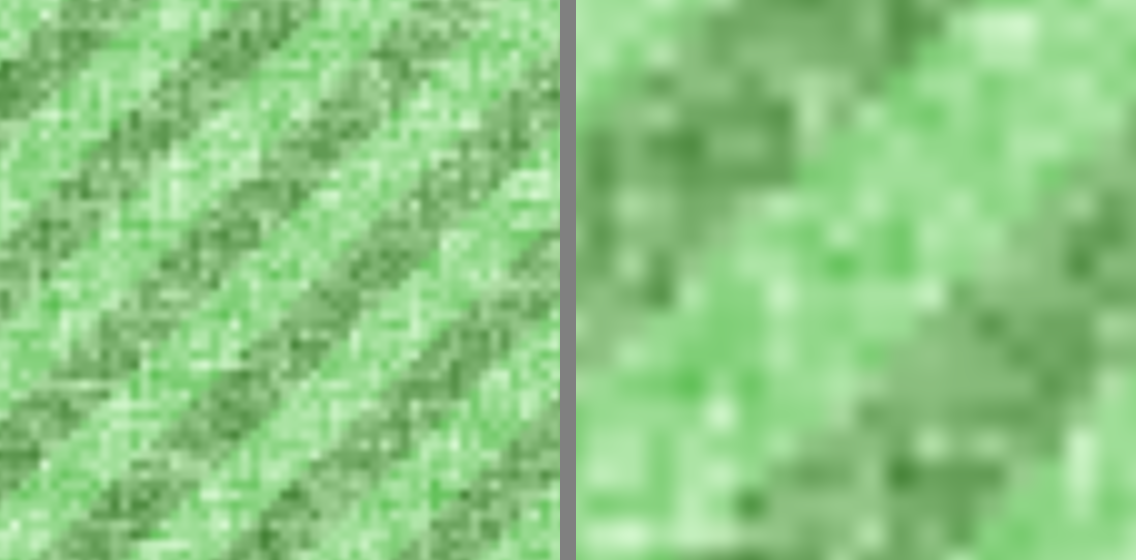
Left: the whole. Right: its middle third, enlarged.
Give the GLSL for this pattern, as a Shadertoy shader.

```glsl
// Diagonal stripes in two greens, with a soft grain of crossing threads.
#define CELLS 56.0            // grain cells across the canvas
#define THREAD_LENGTH 4.0     // cells along a thread between tone changes
#define STRIPE_PERIOD 0.317   // distance between stripes, measured along x
#define STRIPE_SHIFT -0.015   // x - y at the middle of a light stripe
#define DARK_SHARE 0.48       // part of each period that is dark
#define EDGE_SOFTNESS 0.012   // half width of a stripe edge, along x
#define DARK_LOW vec3(0.345, 0.575, 0.290)
#define DARK_HIGH vec3(0.660, 0.845, 0.615)
#define LIGHT_LOW vec3(0.455, 0.790, 0.420)
#define LIGHT_HIGH vec3(0.760, 0.935, 0.735)

float hash(vec2 p) {
    vec3 q = fract(p.xyx * vec3(0.1031, 0.1030, 0.0973));
    q += dot(q, q.yzx + 33.33);
    return fract((q.x + q.y) * q.z);
}

// Tone of one thread, changing slowly along its length
float thread(float along, float index) {
    float start = hash(vec2(index, 91.0));
    float t = along / THREAD_LENGTH + start;
    float knot = floor(t);
    return mix(hash(vec2(knot, index)), hash(vec2(knot + 1.0, index)), t - knot);
}

// Grain of one cell: a speck plus the row and column threads through it
float cellTone(vec2 cell) {
    float speck = hash(cell + 17.0) - 0.5;
    float row = thread(cell.x, cell.y + 200.0) - 0.5;
    float column = thread(cell.y, cell.x + 400.0) - 0.5;
    return 0.5 + 0.72 * speck + 0.58 * (row + column);
}

// 1 inside a dark stripe, 0 inside a light one
float darkStripe(vec2 p) {
    float phase = (p.x - p.y - STRIPE_SHIFT) / STRIPE_PERIOD;
    float fromDarkCentre = abs(fract(phase) - 0.5);
    float edge = EDGE_SOFTNESS / STRIPE_PERIOD;
    return 1.0 - smoothstep(-edge, edge, fromDarkCentre - 0.5 * DARK_SHARE);
}

vec3 cellColor(vec2 cell) {
    float tone = cellTone(cell);
    vec3 light = mix(LIGHT_LOW, LIGHT_HIGH, tone);
    vec3 dark = mix(DARK_LOW, DARK_HIGH, tone);
    return mix(light, dark, darkStripe((cell + 0.5) / CELLS));
}

void mainImage(out vec4 fragColor, in vec2 fragCoord) {
    vec2 grid = fragCoord / iResolution.y * CELLS - 0.5;
    vec2 cell = floor(grid);
    vec2 blend = smoothstep(0.0, 1.0, grid - cell);

    // Blend the four nearest cells smoothly
    vec3 color = vec3(0.0);
    for (int j = 0; j < 2; j++) {
        for (int i = 0; i < 2; i++) {
            vec2 corner = vec2(i, j);
            vec2 weight = mix(1.0 - blend, blend, corner);
            color += weight.x * weight.y * cellColor(cell + corner);
        }
    }
    fragColor = vec4(color, 1.0);
}
```
